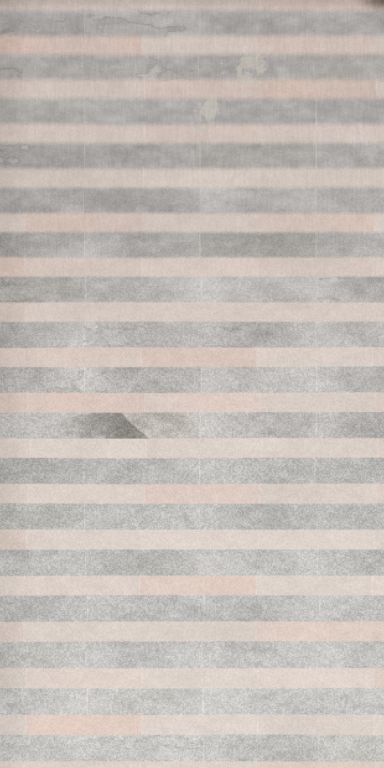
A Shadertoy shader for this texture:

```glsl
// Weathered wall of seventeen grey stone courses alternating with pale pink bands.

const float FIRST_COURSE = 0.0143;             // top of the first grey course, from above
const vec2  ROW_WARP = vec2(17.53, -0.591);    // courses grow slightly taller downwards
const float GREY_SHARE = 0.57;                 // part of each repeat that is grey
const float BLOCK_WIDTH = 0.302;
const float FIRST_JOINT = 0.221;
const float JOINT_WIDTH = 0.0035;
const float CHIPPED_ROW = 9.0;
const vec3  GREY_TOP = vec3(0.655, 0.640, 0.630);
const vec3  GREY_LOW = vec3(0.770, 0.765, 0.755);
const vec3  PINK_TOP = vec3(0.800, 0.750, 0.722);
const vec3  PINK_LOW = vec3(0.864, 0.820, 0.790);
const vec3  ROSE_SHIFT = vec3(0.004, -0.030, -0.042);
const vec3  DUST = vec3(0.82, 0.81, 0.80);
const vec3  CHIP = vec3(0.53, 0.515, 0.49);
const vec3  LICHEN = vec3(0.78, 0.755, 0.715);

float hash(vec2 p) {
    vec3 q = fract(p.xyx * 0.1031);
    q += dot(q, q.yzx + 33.33);
    return fract((q.x + q.y) * q.z);
}

float noise(vec2 p) {
    vec2 i = floor(p), f = fract(p);
    f = f * f * (3.0 - 2.0 * f);
    vec2 e = vec2(0.0, 1.0);
    return mix(mix(hash(i), hash(i + e.yx), f.x),
               mix(hash(i + e.xy), hash(i + e.yy), f.x), f.y);
}

float fbm(vec2 p) {
    float sum = 0.0, gain = 0.5;
    for (int i = 0; i < 4; i++) {
        sum += gain * noise(p);
        p = p * 2.03 + 17.1;
        gain *= 0.5;
    }
    return sum / 0.9375;
}

// Distance to the nearest block joint, in canvas widths.
float jointDistance(float block) {
    return abs(fract(block + 0.5) - 0.5) * BLOCK_WIDTH;
}

float jointLine(float block, float pixel) {
    float w = max(JOINT_WIDTH, pixel);
    return 1.0 - smoothstep(0.3 * w, w, jointDistance(block));
}

// Pale crusty growth, broken into ragged crumbs.
float lichen(vec2 p, vec2 center, vec2 radius) {
    float d = length((p - center) / radius) + 4.0 * (fbm(p * 38.0) - 0.5);
    return 1.0 - smoothstep(0.25, 0.75, d);
}

void mainImage(out vec4 fragColor, in vec2 fragCoord) {
    vec2 uv = fragCoord / iResolution.xy;
    float down = 1.0 - uv.y;
    vec2 p = vec2(uv.x, down * 2.0);
    float pixel = 1.0 / iResolution.x;

    // Courses: blurred edges above, crisp below
    float t = down - FIRST_COURSE + 0.0015 * (noise(p * vec2(3.0, 9.0)) - 0.5);
    float row = t * (ROW_WARP.x + ROW_WARP.y * t);
    float soft = max(mix(0.10, 0.02, smoothstep(0.05, 0.5, down)), 11.0 / iResolution.y);
    float center = 0.5 * GREY_SHARE;
    float greyId = floor(row - center + 0.5);
    float pinkId = floor(row - center);
    float fromCenter = abs(row - center - greyId);
    float grey = 1.0 - smoothstep(-soft, soft, fromCenter - center);

    // Blocks: pink joints fall halfway between grey joints
    float greyBlock = (p.x - FIRST_JOINT) / BLOCK_WIDTH + 0.06 * (hash(vec2(greyId, 7.0)) - 0.5);
    float pinkBlock = (p.x - FIRST_JOINT) / BLOCK_WIDTH + 0.5 + 0.06 * (hash(vec2(pinkId, 3.0)) - 0.5);
    vec2 greyCell = vec2(floor(greyBlock) + 5.0, greyId + 20.0);
    vec2 pinkCell = vec2(floor(pinkBlock) + 15.0, pinkId + 50.0);
    float clouds = fbm(p * vec2(5.0, 8.0)) - 0.5;
    float mottle = fbm(p * vec2(30.0, 55.0)) - 0.5;
    float lowness = smoothstep(0.0, 1.05, down);

    // Grey stone with pale dust near its joints
    vec3 stone = mix(GREY_TOP, GREY_LOW, lowness);
    stone += 0.04 * (hash(greyCell) - 0.5) + 0.11 * clouds + 0.12 * mottle;
    stone.b -= 0.01 * smoothstep(0.7, 1.0, hash(greyCell + 9.0));
    float dust = exp(-pow(jointDistance(greyBlock) / 0.07, 2.0)) * smoothstep(0.1, 0.45, down);
    stone = mix(stone, DUST, dust * (0.2 + 1.5 * max(clouds + 0.12, 0.0)));

    // Short soft stains in a few grey blocks
    float vein = abs(noise(p * vec2(9.0, 26.0) + hash(greyCell) * 30.0) + 0.6 * mottle - 0.5);
    float veinMask = smoothstep(0.0, 0.12, clouds + 0.5 * mottle) * step(0.72, hash(greyCell + 4.0));
    stone -= 0.06 * (1.0 - smoothstep(0.0, 0.10, vein)) * veinMask;
    stone += 0.05 * jointLine(greyBlock, pixel) * hash(greyCell + 2.0);

    // One chipped block with a slanted end, beside a rougher one
    float inRow = (row - CHIPPED_ROW) / GREY_SHARE;
    float chipEnd = 0.315 + 0.07 * inRow + 0.02 * mottle;
    float inChip = step(abs(greyId - CHIPPED_ROW), 0.5);
    float chip = smoothstep(0.17, 0.31, p.x + 0.25 * mottle)
               * (1.0 - smoothstep(-0.004, 0.004, p.x - chipEnd));
    float rough = smoothstep(-0.004, 0.004, p.x - chipEnd) * (1.0 - smoothstep(0.46, 0.54, p.x));
    float pale = 1.0 - smoothstep(0.12, 0.24, p.x + 0.3 * mottle);
    stone = mix(stone, DUST - 0.04, 0.6 * pale * inChip);
    stone = mix(stone, CHIP + 0.30 * mottle, 0.85 * chip * inChip);
    stone = mix(stone, LICHEN - 0.03 + 0.25 * mottle, 0.65 * rough * inChip);

    // Pink bands, some blocks rosier
    vec3 band = mix(PINK_TOP, PINK_LOW, smoothstep(0.0, 0.75, down));
    band += 0.018 * (hash(pinkCell) - 0.5) + 0.05 * clouds + 0.04 * mottle;
    band += ROSE_SHIFT * smoothstep(0.4, 1.0, hash(pinkCell + 6.0)) * (0.8 + 1.5 * clouds);
    band += 0.025 * jointLine(pinkBlock, pixel) * hash(pinkCell + 2.0);

    vec3 color = mix(band, stone, grey);
    float growth = max(lichen(p, vec2(0.66, 0.178), vec2(0.06, 0.035)),
                       lichen(p, vec2(0.54, 0.285), vec2(0.05, 0.04)));
    color = mix(color, LICHEN, 0.65 * growth);

    // Grain: upright streaks above, fine speckle below; then edge shade
    float streak = noise(p * vec2(230.0, 40.0)) - 0.5;
    float speckle = 1.5 * noise(p * 310.0) + 0.7 * noise(p * 170.0 + 40.0) - 1.1;
    color += mix(0.03 * streak + 0.02 * speckle, 0.07 * speckle * mix(0.45, 1.0, grey), smoothstep(0.1, 0.6, down));
    color -= 0.05 * (1.0 - smoothstep(0.0, 0.09, p.x)) + 0.07 * (1.0 - smoothstep(0.0, 0.015, down));
    color -= 0.3 * (1.0 - smoothstep(0.0, 0.06, length((p - vec2(1.0, 0.0)) * vec2(0.7, 1.5))));
    fragColor = vec4(clamp(color, 0.0, 1.0), 1.0);
}
```
